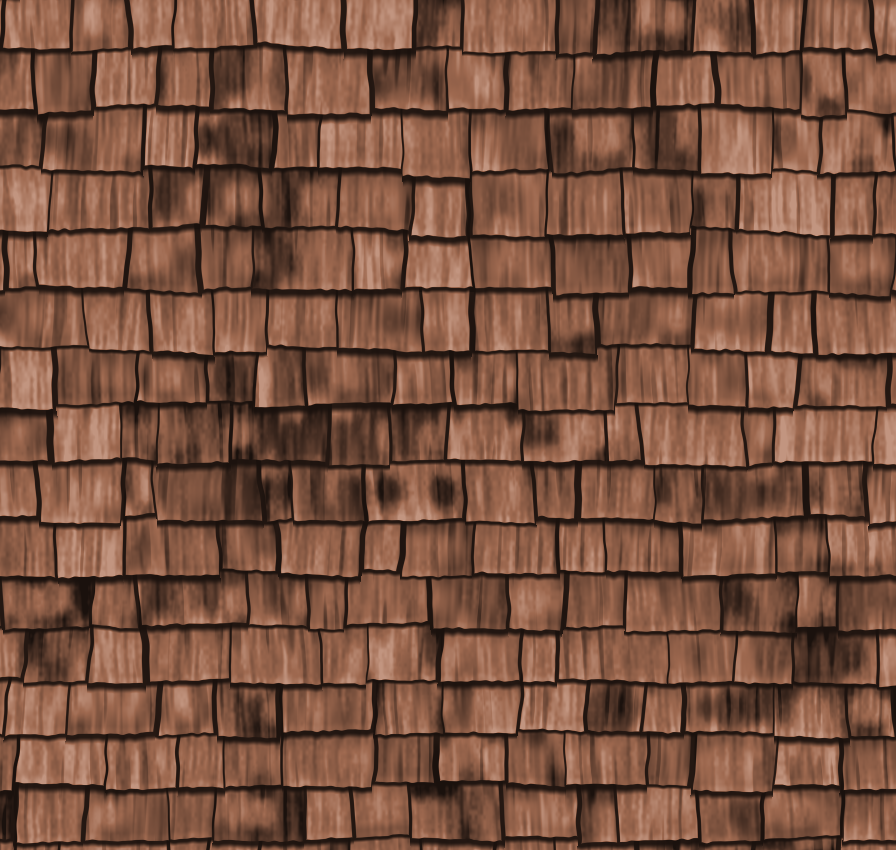
This texture is drawn by a WebGL 1 fragment shader. Its source:

```glsl
precision highp float;

// Weathered wooden shingles: 15 overlapping rows of about 13 uneven boards.
// Each row is a jittered grid; rows are laid bottom to top, each casting a
// shadow on the one below. Stretched value noise gives grain and stains.

uniform vec2 u_resolution;

const float ROWS = 15.0;
const float BOARDS = 13.0;

float hash(vec2 p) {
  vec3 q = fract(p.xyx * vec3(0.1031, 0.1030, 0.0973));
  q += dot(q, q.yzx + 33.33);
  return fract((q.x + q.y) * q.z);
}

float noise(vec2 p) {
  vec2 i = floor(p), f = fract(p);
  f = f * f * (3.0 - 2.0 * f);
  return mix(mix(hash(i), hash(i + vec2(1.0, 0.0)), f.x),
             mix(hash(i + vec2(0.0, 1.0)), hash(i + vec2(1.0, 1.0)), f.x), f.y);
}

// Slanted, slightly wavy joint to the left of board i
float joint(float i, float row, float down) {
  vec2 id = vec2(i, row);
  float slant = 0.16 * (hash(id + 31.7) - 0.5) * down;
  float wave = 0.04 * (noise(vec2(down * 3.0, i * 7.0 + row * 3.0)) - 0.5);
  return i + 0.64 * (hash(id + 5.3) - 0.5) + slant + wave;
}

// Wood brightness; down is 0 at the lower edge of a board, -1 at its top
float woodTone(vec2 id, vec2 p, float across, float down) {
  float seed = hash(id + 71.0);
  float x = p.x + 0.1 * (seed - 0.5) * down + 0.025 * noise(p * vec2(3.0, 2.0));
  vec2 shift = vec2(seed * 57.0, id.y * 9.0);
  float fine = noise(vec2(x * 19.0, p.y * 1.6) + shift);
  float broad = noise(vec2(x * 8.0, p.y * 0.8) + shift);
  float fleck = noise(p * vec2(24.0, 11.0) + shift);
  float groove = smoothstep(0.7, 0.9, noise(vec2(x * 12.0, p.y * 0.7) + shift + 40.0));

  float tone = 1.03 + 0.24 * (hash(id + 13.0) - 0.5);
  tone += 0.40 * (fine - 0.5) + 0.22 * (broad - 0.5) + 0.14 * (fleck - 0.5);
  tone -= 0.30 * groove;

  // Dark stains gather on some boards and in some areas
  float area = noise(p * vec2(0.35, 0.3) + 17.0);
  float amount = smoothstep(0.45, 1.25, hash(id + 91.0) + 0.6 * area);
  float stain = noise(p * vec2(2.6, 2.0) + shift) * 0.7 + fleck * 0.15 + broad * 0.25;
  tone -= 0.75 * amount * smoothstep(0.35, 0.8, stain);

  // Worn lower lip, dimmer top and right side
  tone += 0.09 * smoothstep(-0.16, -0.04, down);
  tone -= 0.12 * smoothstep(-0.55, -1.0, down);
  return tone - 0.12 * smoothstep(0.85, 1.0, across);
}

// Returns tone, coverage, distance below the lower edge, shadow reach
vec4 board(vec2 p, float row, float soft) {
  float down = p.y - row;
  float x = p.x + 7.0 * hash(vec2(row, 3.0));
  float i = floor(x);
  if (x < joint(i, row, down)) i -= 1.0;
  else if (x > joint(i + 1.0, row, down)) i += 1.0;

  float left = joint(i, row, down);
  float right = joint(i + 1.0, row, down);
  float across = (x - left) / (right - left);
  vec2 id = vec2(i, row);

  // Uneven, tilted, ragged lower edge
  float edge = 0.14 * (hash(id + 2.0) - 0.5);
  edge += 0.13 * (hash(id + 8.0) - 0.5) * (across - 0.5);
  edge += 0.035 * (noise(vec2(x * 11.0, row * 5.0)) - 0.5);
  edge += 0.03 * (noise(vec2(x * 2.0, row * 3.0)) - 0.5);
  float below = down - edge;

  float gapLeft = 0.015 + 0.055 * pow(hash(id + 22.0), 2.0);
  float gapRight = 0.015 + 0.055 * pow(hash(id + 44.0), 2.0);
  float side = min((x - left) * 1.2 - gapLeft, (right - x) * 1.2 - gapRight);
  float cover = smoothstep(-soft, soft, min(side, -below));
  float reach = 0.08 + 0.13 * hash(id + 63.0);
  return vec4(woodTone(id, vec2(x, p.y), across, below), cover, below, reach);
}

vec3 woodColour(float tone) {
  vec3 shade = vec3(0.10, 0.065, 0.05);
  vec3 tan_ = vec3(0.62, 0.41, 0.31);
  vec3 bleach = vec3(0.50, 0.62, 0.68);
  return mix(shade, tan_, clamp(tone, 0.0, 1.0)) + bleach * clamp(tone - 1.0, 0.0, 0.28);
}

void main() {
  vec2 uv = gl_FragCoord.xy / u_resolution;
  float fall = 1.0 - uv.y;

  // Rows are a little taller near the top and drift gently across
  vec2 p = vec2(uv.x * BOARDS, fall * ROWS - 0.78 - 0.4 * sin(3.14159 * fall));
  p.y += 0.12 * (noise(vec2(uv.x * 4.0, fall * 5.0)) - 0.5);
  float soft = max(ROWS / u_resolution.y * 0.7, 0.012);

  // Lay the rows from the lowest layer to the highest
  float first = floor(p.y);
  float tone = 0.0;
  for (int k = 2; k >= 0; k--) {
    vec4 b = board(p, first + float(k), soft);
    float shadow = 1.0 - smoothstep(0.3 * b.w, b.w, b.z);
    tone = mix(tone * (1.0 - 0.92 * shadow), b.x, b.y);
  }
  gl_FragColor = vec4(woodColour(tone), 1.0);
}
```
